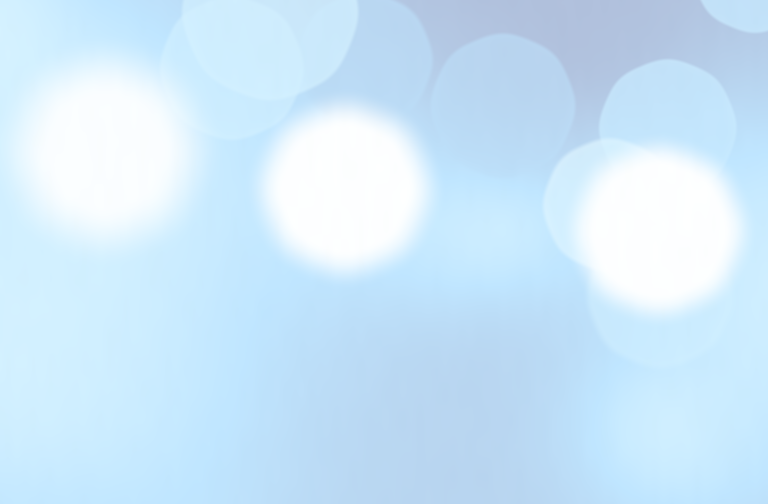
Reproduce this background procedurally as a Shadertoy shader.

```glsl
// Pale blue bokeh: broad Gaussian glows tint a cool haze, then translucent
// lens discs and bright blurred lights are layered over it. Every colour
// comes from one tonal ramp running from mauve (0) to white (4).

const vec3 MAUVE = vec3(0.69, 0.75, 0.86);
const vec3 HAZE  = vec3(0.72, 0.83, 0.935);
const vec3 SKY   = vec3(0.75, 0.90, 1.00);
const vec3 ICE   = vec3(0.84, 0.95, 1.00);
const vec3 WHITE = vec3(1.0);

const float BLADES = 8.0;         // sides of the lens aperture
const float BLADE_DEPTH = 0.010;  // departure from a true circle
const float RIM_LIGHT = 0.12;     // extra tone at the edge of crisp discs
const float MOTTLE = 0.006;       // strength of the faint unevenness

// Glows: centre xy, radii xy (in canvas heights)
const int GLOW_COUNT = 10;
const vec4 GLOWS[GLOW_COUNT] = vec4[](
    vec4(0.25, 0.50, 0.38, 0.75), vec4(0.02, 0.33, 0.38, 0.50),
    vec4(0.00, 0.92, 0.17, 0.30), vec4(0.15, -0.03, 0.30, 0.10),
    vec4(0.97, 0.54, 0.22, 0.14), vec4(0.68, 0.64, 0.28, 0.24),
    vec4(1.32, 0.15, 0.20, 0.20), vec4(1.52, 0.45, 0.20, 0.40),
    vec4(1.29, 0.56, 0.20, 0.20), vec4(0.20, 0.70, 0.25, 0.24));
// Tone, opacity
const vec2 GLOW_LOOK[GLOW_COUNT] = vec2[](
    vec2(2.1, 1.0), vec2(2.9, 0.95), vec2(3.1, 0.9), vec2(2.0, 0.6),
    vec2(2.7, 0.95), vec2(2.4, 0.85), vec2(2.8, 0.9), vec2(2.9, 0.9),
    vec2(2.3, 0.8), vec2(2.9, 0.8));

// Discs: centre xy, radius, opacity
const int DISC_COUNT = 11;
const vec4 DISCS[DISC_COUNT] = vec4[](
    vec4(0.724, 0.881, 0.133, 0.75), vec4(0.460, 0.865, 0.141, 0.60),
    vec4(0.536, 0.976, 0.173, 0.70), vec4(0.998, 0.790, 0.142, 0.65),
    vec4(1.325, 0.746, 0.135, 0.75), vec4(1.498, 1.060, 0.124, 0.75),
    vec4(1.310, 0.415, 0.143, 0.60), vec4(1.210, 0.593, 0.131, 0.70),
    vec4(0.210, 0.700, 0.170, 0.90), vec4(0.685, 0.625, 0.160, 1.00),
    vec4(1.308, 0.543, 0.160, 1.00));
// Edge softness, tone
const vec2 DISC_LOOK[DISC_COUNT] = vec2[](
    vec2(0.006, 1.4), vec2(0.005, 2.8), vec2(0.005, 2.8), vec2(0.005, 1.5),
    vec2(0.004, 2.3), vec2(0.004, 2.3), vec2(0.010, 2.7), vec2(0.006, 3.1),
    vec2(0.065, 4.0), vec2(0.040, 3.95), vec2(0.035, 3.95));

vec3 toneColour(float tone) {
    vec3 c = mix(MAUVE, HAZE, clamp(tone, 0.0, 1.0));
    c = mix(c, SKY, clamp(tone - 1.0, 0.0, 1.0));
    c = mix(c, ICE, clamp(tone - 2.0, 0.0, 1.0));
    return mix(c, WHITE, clamp(tone - 3.0, 0.0, 1.0));
}

float hash(vec2 p) {
    return fract(sin(dot(p, vec2(127.1, 311.7))) * 4375.85);
}

float valueNoise(vec2 p) {
    vec2 cell = floor(p), f = fract(p);
    f = f * f * (3.0 - 2.0 * f);
    float low = mix(hash(cell), hash(cell + vec2(1, 0)), f.x);
    float high = mix(hash(cell + vec2(0, 1)), hash(cell + vec2(1, 1)), f.x);
    return mix(low, high, f.y);
}

// Signed distance to a disc with a slightly bladed outline
float apertureDistance(vec2 d, float radius) {
    float angle = atan(d.y, d.x + 1e-5);
    return length(d) - radius * (1.0 + BLADE_DEPTH * cos(BLADES * angle));
}

void mainImage(out vec4 fragColor, in vec2 fragCoord) {
    vec2 p = fragCoord / iResolution.y;
    float pixel = 1.0 / iResolution.y;

    // Haze, mauve towards the top
    float tone = 1.0 - smoothstep(0.45, 0.88, p.y);

    // Broad glows
    for (int i = 0; i < GLOW_COUNT; i++) {
        vec2 d = (p - GLOWS[i].xy) / GLOWS[i].zw;
        tone = mix(tone, GLOW_LOOK[i].x, GLOW_LOOK[i].y * exp(-dot(d, d)));
    }
    vec3 colour = toneColour(tone);

    // Lens discs and blurred lights
    for (int i = 0; i < DISC_COUNT; i++) {
        float soft = max(DISC_LOOK[i].x, pixel);
        float edge = apertureDistance(p - DISCS[i].xy, DISCS[i].z);
        float cover = 1.0 - smoothstep(-soft, soft, edge);
        float rim = RIM_LIGHT * smoothstep(-0.02, 0.0, edge);
        vec3 tint = toneColour(DISC_LOOK[i].y + rim);
        colour = mix(colour, tint, cover * DISCS[i].w);
    }

    // Faint vertical mottling
    colour += MOTTLE * (valueNoise(p * vec2(60.0, 18.0)) - 0.5);
    fragColor = vec4(clamp(colour, 0.0, 1.0), 1.0);
}
```
